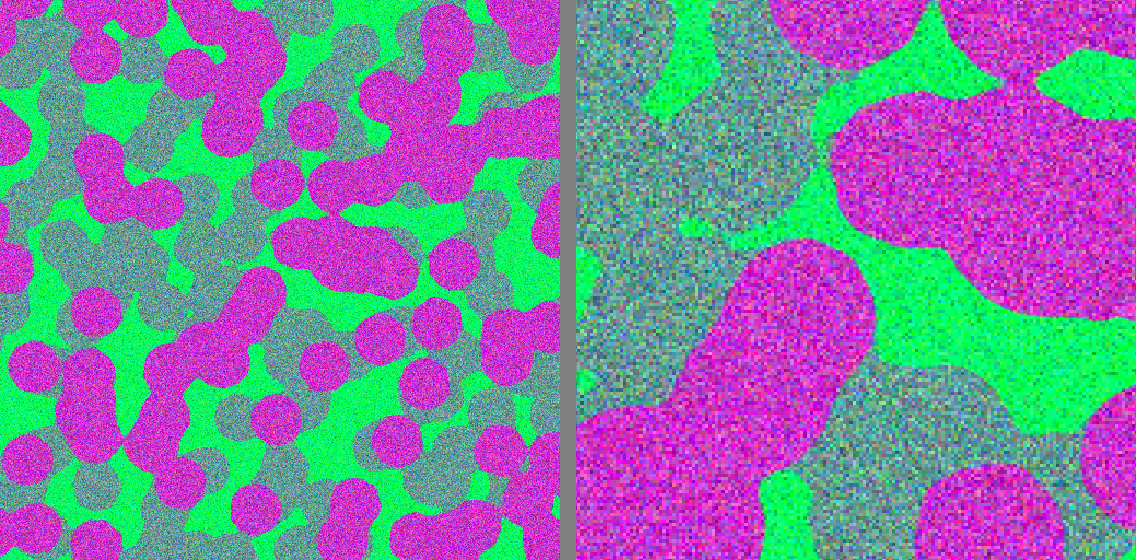
Left: the whole. Right: its middle third, enlarged.
A WebGL 1 fragment shader for this pattern:

```glsl
precision highp float;
// Grainy field of fused magenta and grey discs scattered over vivid green.

uniform vec2 u_resolution;

const vec3 GREEN = vec3(-0.02, 1.02, 0.38);
const vec3 GREY = vec3(0.385, 0.61, 0.585);
const vec3 MAGENTA = vec3(0.785, 0.215, 0.79);

const float CELLS = 13.0;            // disc cells across the canvas
const float JITTER = 0.9;            // scatter of a disc within its cell
const float MAGENTA_SHARE = 0.45;    // share of cells with a magenta disc
const float FILLED_SHARE = 0.93;     // share of cells with any disc
const float MAGENTA_RADIUS = 0.0455;
const float GREY_RADIUS = 0.0425;
const float FUSION = 0.008;          // softness of the joins between discs
const float WOBBLE_SCALE = 70.0;     // outline ripples across the canvas
const float WOBBLE = 0.004;
const float GRAIN_CELLS = 512.0;     // grains across the canvas
const float GRAIN_DEVIATION = 0.13;
const float EDGE = 0.0012;           // half width of the smoothed outline

// Three random values in 0..1 from a cell, without sine.
vec3 hash3(vec2 p) {
  vec3 q = fract(p.xyx * vec3(0.1031, 0.1030, 0.0973));
  q += dot(q, q.yxz + 33.33);
  return fract((q.xxy + q.yzz) * q.zyx);
}

float valueNoise(vec2 p) {
  vec2 cell = floor(p);
  vec2 f = fract(p);
  f = f * f * (3.0 - 2.0 * f);
  float low = mix(hash3(cell).x, hash3(cell + vec2(1.0, 0.0)).x, f.x);
  float high = mix(hash3(cell + vec2(0.0, 1.0)).x, hash3(cell + 1.0).x, f.x);
  return mix(low, high, f.y);
}

// Depth inside the fused discs: x for magenta only, y for all discs.
vec2 discDepths(vec2 uv) {
  vec2 home = floor(uv * CELLS);
  vec2 sum = vec2(1e-6);
  for (int j = -1; j <= 1; j++) {
    for (int i = -1; i <= 1; i++) {
      vec2 cell = home + vec2(float(i), float(j));
      vec3 rnd = hash3(cell + 47.0);
      vec2 center = (cell + 0.5 + JITTER * (rnd.xy - 0.5)) / CELLS;
      float kind = hash3(cell + 191.0).z;
      float isMagenta = step(kind, MAGENTA_SHARE);
      float isFilled = step(kind, FILLED_SHARE);
      float radius = mix(GREY_RADIUS, MAGENTA_RADIUS, isMagenta);
      float weight = exp((radius - distance(uv, center)) / FUSION);
      sum += weight * vec2(isMagenta, isFilled);
    }
  }
  return FUSION * log(sum);
}

// Roughly Gaussian colour noise with unit deviation.
vec3 grain(vec2 uv) {
  vec2 cell = floor(uv * GRAIN_CELLS);
  vec3 total = hash3(cell + 11.0) + hash3(cell + 613.0) + hash3(cell + 1277.0);
  return 2.0 * (total - 1.5);
}

void main() {
  vec2 uv = gl_FragCoord.xy / u_resolution.y;

  // Shapes with slightly rippled outlines
  float ripple = WOBBLE * (valueNoise(uv * WOBBLE_SCALE) - 0.5);
  vec2 cover = smoothstep(-EDGE, EDGE, discDepths(uv) + ripple);

  // Layers from back to front, then grain
  vec3 color = mix(GREEN, GREY, cover.y);
  color = mix(color, MAGENTA, cover.x);
  color += GRAIN_DEVIATION * grain(uv);
  gl_FragColor = vec4(clamp(color, 0.0, 1.0), 1.0);
}
```
